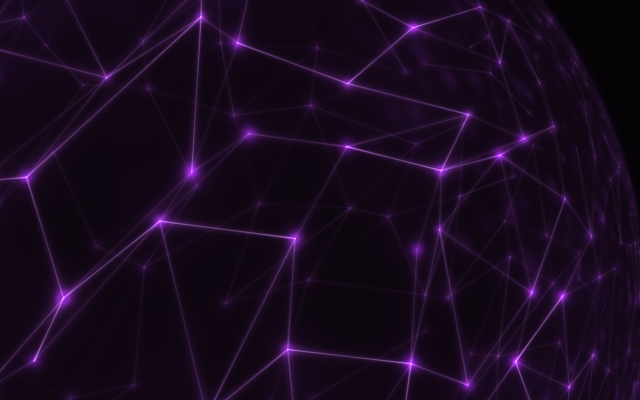
Give the GLSL for this background, as a Shadertoy shader.

```glsl
// A glowing violet network stretched over a dark globe whose limb cuts the upper right.
// Jittered grid nodes are projected towards the limb and joined by straight light beams;
// layered sines give the haze, and cellular noise the soft specks near the limb.

const vec2  GLOBE_CENTRE = vec2(0.30, 0.20);   // in canvas heights
const float GLOBE_RADIUS = 1.326;
const float FRONT_DENSITY = 4.4;               // nodes per globe radius
const float BACK_DENSITY = 5.7;
const float BACK_STRENGTH = 0.20;
const float SPECK_DENSITY = 11.0;
const float JITTER = 0.8;
const float EDGE_DROP = 0.30;                  // share of links left out
const float BEAM_WIDTH = 0.0105;
const float CORE_WIDTH = 0.0020;
const float HALO_RADIUS = 0.023;

const vec3 SPACE_COLOR = vec3(0.022, 0.012, 0.026);
const vec3 GLOBE_COLOR = vec3(0.046, 0.021, 0.048);
const vec3 HAZE_COLOR  = vec3(0.075, 0.022, 0.112);
const vec3 BEAM_COLOR  = vec3(0.190, 0.070, 0.255);
const vec3 CORE_COLOR  = vec3(0.400, 0.370, 0.420);
const vec3 HALO_COLOR  = vec3(0.330, 0.060, 0.500);

float hash(vec2 v) {
    vec3 q = fract(v.xyx * vec3(0.1031, 0.1030, 0.0973));
    q += dot(q, q.yzx + 33.33);
    return fract((q.x + q.y) * q.z);
}

vec2 hash2(vec2 v) {
    return vec2(hash(v + 17.3), hash(v + 91.7));
}

// Flat globe coordinates to canvas; distances shrink towards the limb.
vec2 project(vec2 q) {
    float t = max(length(q), 1e-4);
    return GLOBE_CENTRE + GLOBE_RADIUS * tanh(t) * q / t;
}

vec2 unproject(vec2 p) {
    vec2 d = (p - GLOBE_CENTRE) / GLOBE_RADIUS;
    float r = max(length(d), 1e-4);
    return d / r * atanh(min(r, 0.985));
}

vec2 nodePosition(vec2 cell, float density) {
    return project((cell + 0.5 + JITTER * (hash2(cell + density) - 0.5)) / density);
}

// A fanning soft band (x) around a thin pale core (y).
vec2 beam(vec2 p, vec2 a, vec2 b, float scale, float rnd) {
    vec2 ab = b - a;
    float h = clamp(dot(p - a, ab) / max(dot(ab, ab), 1e-6), 0.0, 1.0);
    float d = length(p - a - ab * h);
    float along = rnd > 0.65 ? h : 1.0 - h;
    float band = BEAM_WIDTH * scale * mix(0.5, 1.6, along);
    float ends = mix(0.55, 1.0, pow(abs(2.0 * h - 1.0), 1.5));
    float core = max(CORE_WIDTH * mix(0.7, 1.0, scale), 0.6 / iResolution.y);
    float glow = 0.6 * exp(-d * d / (band * band * 0.6)) + 0.5 * exp(-d / band);
    return ends * vec2(glow, exp(-d * d / (core * core)));
}

vec3 network(vec2 p, vec2 q, float density, float scale) {
    vec2 home = floor(q * density);
    vec2 lines = vec2(0.0);
    float halo = 0.0;
    for (int j = -2; j <= 2; j++)
    for (int i = -2; i <= 2; i++) {
        vec2 cell = home + vec2(i, j);
        vec2 a = nodePosition(cell, density);

        // Links to the right, above and along one diagonal
        for (int k = 0; k < 3; k++) {
            vec2 next = k == 0 ? vec2(1, 0) : k == 1 ? vec2(0, 1) : vec2(1, 1);
            float rnd = hash(cell * 3.0 + next * 41.0 + density);
            if (rnd < EDGE_DROP) continue;
            float rank = (rnd - EDGE_DROP) / (1.0 - EDGE_DROP);
            vec2 strength = vec2(mix(0.2, 1.0, rank), mix(0.12, 1.0, rank * rank));
            lines += strength * beam(p, a, nodePosition(cell + next, density), scale, fract(rnd * 7.0));
        }

        // Node glow
        float power = mix(0.25, 1.0, hash(cell + density * 7.0));
        float d = length(p - a) / (HALO_RADIUS * scale * mix(0.6, 1.1, power));
        halo += power * (0.85 * exp(-d * d) + 0.22 * exp(-d * 0.7));
    }
    return vec3(lines, halo);
}

float haze(vec2 p) {
    float sum = 0.0, amp = 0.5;
    for (int i = 0; i < 4; i++) {
        p = mat2(0.8, 0.6, -0.6, 0.8) * p * 1.7 + 1.3;
        sum += amp * sin(p.x + 1.4 * sin(p.y)) * cos(p.y * 0.8);
        amp *= 0.6;
    }
    return 0.5 + 0.5 * sum;
}

float specks(vec2 q) {
    vec2 home = floor(q);
    float sum = 0.0;
    for (int j = -1; j <= 1; j++)
    for (int i = -1; i <= 1; i++) {
        vec2 cell = home + vec2(i, j);
        vec2 d = q - cell - hash2(cell + 5.0);
        sum += pow(hash(cell + 63.0), 4.0) * exp(-9.0 * dot(d, d));
    }
    return sum;
}

void mainImage(out vec4 fragColor, in vec2 fragCoord) {
    vec2 p = fragCoord / iResolution.y;
    vec2 q = unproject(p);
    float r = length(p - GLOBE_CENTRE) / GLOBE_RADIUS;
    float inside = 1.0 - smoothstep(0.985, 1.004, r);
    float scale = mix(0.38, 1.0, clamp(1.15 - r * r, 0.0, 1.0));
    float nearLimb = smoothstep(0.45, 0.85, r);

    // Globe surface
    float cloud = haze(p * 2.2);
    vec3 light = HAZE_COLOR * cloud * cloud * mix(0.8, 1.0, nearLimb);
    light += HAZE_COLOR * specks(q * SPECK_DENSITY) * nearLimb * 1.2;

    // Distant and near networks
    vec3 net = network(p, q, FRONT_DENSITY, scale)
             + BACK_STRENGTH * network(p, q, BACK_DENSITY, scale * 0.8);
    net *= 1.0 - 0.88 * smoothstep(0.78, 0.96, r);
    net = min(net, vec3(1.4, 1.1, 1.1));
    light += BEAM_COLOR * net.x + CORE_COLOR * net.y + HALO_COLOR * net.z;

    vec3 color = mix(SPACE_COLOR, GLOBE_COLOR + light, inside);
    color += HAZE_COLOR * 0.7 * exp(-abs(r - 0.997) / 0.004);
    fragColor = vec4(color, 1.0);
}
```
